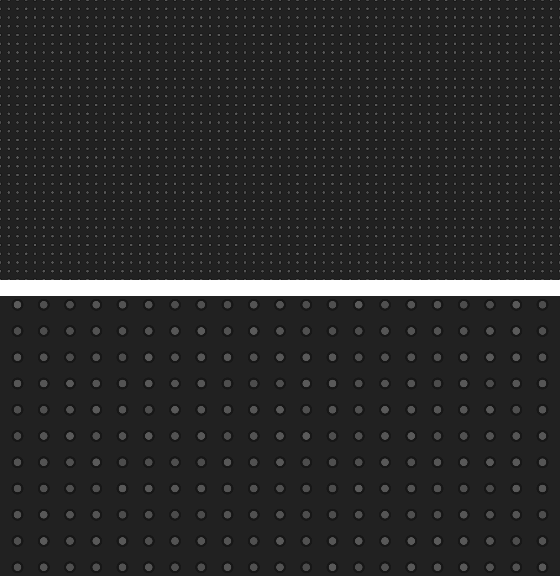
Top, the full canvas; bottom, a detail of the centre.
A Shadertoy shader for this pattern:

```glsl
// A fine grid of small grey dots on charcoal, 64 across and 32 down.
// Each dot is a disc centred on a grid crossing inside a darker halo;
// a wrapped hash varies its brightness slightly, so the sheet tiles.

const vec2 GRID = vec2(64.0, 32.0);

float hash(vec2 cell) {
    vec2 p = fract(cell * vec2(0.1031, 0.1137) + 0.37);
    p += dot(p, p.yx + 23.19);
    return fract((p.x + p.y) * p.x * 17.3);
}

// Coverage of a disc, softened by the given half width
float disc(float dist, float radius, float soft) {
    return 1.0 - smoothstep(radius - soft, radius + soft, dist);
}

void mainImage(out vec4 fragColor, in vec2 fragCoord) {
    // Nearest crossing, so dots straddle the canvas edges
    vec2 p = fragCoord / iResolution.xy * GRID;
    vec2 crossing = floor(p + 0.5);
    float dist = length(p - crossing);
    float soft = 0.35 * GRID.y / iResolution.y;

    // Ground, dark halo, then the dot
    float dotGrey = mix(0.295, 0.355, hash(mod(crossing, GRID)));
    float grey = mix(0.13, 0.09, disc(dist, 0.231, soft));
    grey = mix(grey, dotGrey, disc(dist, 0.144, soft));

    fragColor = vec4(vec3(grey), 1.0);
}
```
